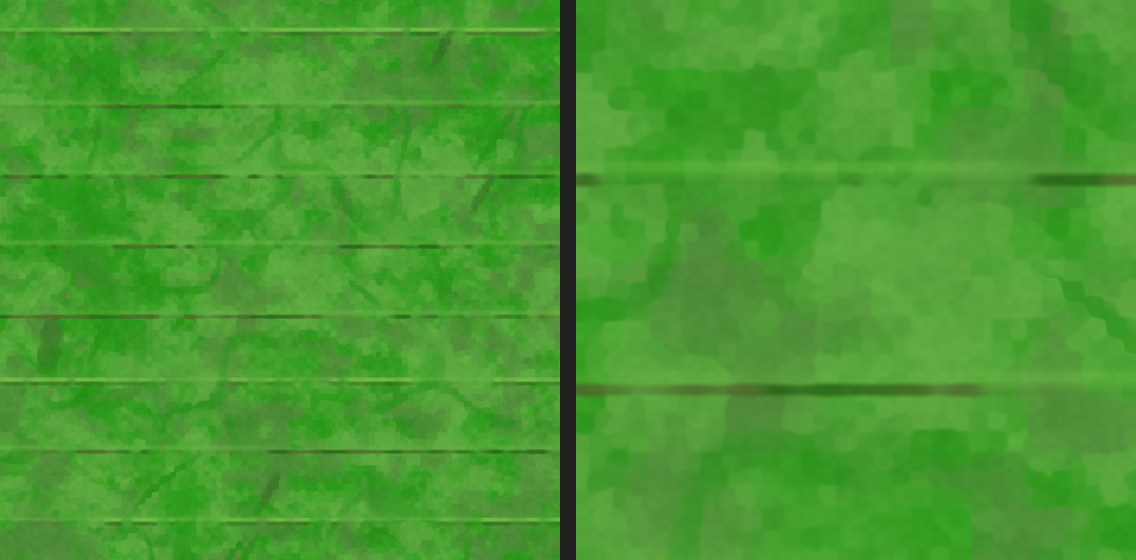
Left: the whole. Right: its middle third, enlarged.
This texture is drawn by a three.js fragment shader. Its source:

```glsl
// Eight weathered green painted planks with broken seams, daubed mottling and dark scuffs.
varying vec2 vUv;

const float PLANKS = 8.0;
const float FIRST_SEAM = 0.072;    // height of the lowest seam
const float SEAM_SAG = 0.0125;     // the upper middle seams sit a little low
const float SEAM_HALF = 0.0034;    // half thickness of a seam line
const float SOFT = 0.0021;         // edge softness
const float DAUBS = 88.0;          // paint daubs across the canvas
const float GLOW_HEIGHT = 0.02;    // fade of the light edge above a seam

const vec3 DEEP_GREEN = vec3(0.165, 0.60, 0.10);
const vec3 PALE_GREEN = vec3(0.36, 0.66, 0.245);
const vec3 DULL_GREEN = vec3(0.32, 0.54, 0.23);
const vec3 VEIN_GREEN = vec3(0.12, 0.55, 0.07);
const vec3 SCUFF_OLIVE = vec3(0.20, 0.42, 0.13);
const vec3 SEAM_DARK = vec3(0.16, 0.40, 0.09);
const vec3 SEAM_BROWN = vec3(0.31, 0.42, 0.17);
const vec3 SEAM_LIGHT = vec3(0.47, 0.75, 0.29);

float hash(vec2 p) {
  return fract(sin(dot(p, vec2(127.1, 311.7))) * 43758.5);
}

float noise(vec2 p) {
  vec2 i = floor(p), f = fract(p);
  f = f * f * (3.0 - 2.0 * f);
  return mix(mix(hash(i), hash(i + vec2(1.0, 0.0)), f.x),
             mix(hash(i + vec2(0.0, 1.0)), hash(i + 1.0), f.x), f.y);
}

// Soft, slightly square daubs: xy is the centre of the daub, z its random tone.
vec3 daub(vec2 uv) {
  vec2 p = uv * DAUBS, cell = floor(p);
  vec3 sum = vec3(0.0);
  float total = 0.0;
  for (int y = -1; y <= 1; y++) {
    for (int x = -1; x <= 1; x++) {
      vec2 g = cell + vec2(float(x), float(y));
      vec2 c = g + 0.5 + 0.7 * (vec2(hash(g), hash(g + 57.3)) - 0.5);
      vec2 off = abs(p - c);
      float w = exp(-11.0 * mix(length(off), max(off.x, off.y), 0.6));
      sum += w * vec3(c / DAUBS, hash(g + 19.7));
      total += w;
    }
  }
  return sum / total;
}

// Leaning, bent, tapered brush mark; size holds its half width and half length.
float brushMark(vec2 p, float lean, float bend, vec2 size) {
  p.x -= lean * p.y + bend * p.y * p.y;
  return 1.0 - smoothstep(0.55, 1.1, length(p / size));
}

float seamHeight(float k) {
  float sag = k > 2.5 && k < 6.5 ? 1.0 : (abs(k - 1.0) < 0.5 ? 0.3 : 0.0);
  return FIRST_SEAM + k / PLANKS - SEAM_SAG * sag;
}

float lineMask(float d, float halfWidth) {
  return 1.0 - smoothstep(halfWidth - SOFT, halfWidth + SOFT, abs(d));
}

void main() {
  vec2 uv = vUv;
  vec3 cell = daub(uv);
  vec2 q = cell.xy;

  // Mottled paint, flat within each daub
  float broad = noise(q * 6.0 + 3.1);
  float middle = noise(q * vec2(17.0, 19.0) + 8.4);
  float fine = noise(q * vec2(37.0, 46.0) + 1.7);
  float tone = broad * 0.25 + middle * 0.32 + fine * 0.30 + cell.z * 0.13;
  vec3 color = mix(DEEP_GREEN, PALE_GREEN, smoothstep(0.27, 0.70, tone));
  float dull = noise(q * 12.0 + 21.0) * 0.5 + noise(q * 34.0 + 5.0) * 0.5;
  color = mix(color, DULL_GREEN, 0.8 * smoothstep(0.46, 0.74, dull));
  color *= 0.93 + 0.08 * noise(q * vec2(20.0, 42.0) + 40.0) + 0.04 * cell.z;

  // Wandering veins and scattered green strokes
  vec2 ragged = mix(uv, q, 0.7);
  float ridge = abs(noise(ragged * 9.0 + 13.0) - 0.5);
  float veins = (1.0 - smoothstep(0.02, 0.075, ridge))
              * smoothstep(0.45, 0.68, noise(uv * 7.0 + 31.0));
  for (int i = 0; i < 20; i++) {
    float n = float(i);
    vec2 at = vec2(hash(vec2(n, 2.3)), hash(vec2(n, 7.9)));
    float lean = 2.4 * (hash(vec2(n, 4.1)) - 0.5);
    float bend = 12.0 * (hash(vec2(n, 9.2)) - 0.5);
    vec2 size = vec2(0.010, 0.03 + 0.035 * hash(vec2(n, 5.6)));
    veins = max(veins, brushMark(ragged - at, lean, bend, size));
  }
  color = mix(color, VEIN_GREEN, veins * (0.3 + 0.4 * fine));

  // Olive scuffs climbing the planks
  for (int i = 0; i < 4; i++) {
    float n = float(i);
    vec2 at = vec2(fract(0.48 + 0.53 * n + 0.08 * n * n), 0.12 + 0.265 * n);
    float big = step(0.5, n) * step(n, 1.5);
    float scuff = brushMark(ragged - at, mix(0.5, 0.1, big), 0.0,
                            mix(vec2(0.012, 0.043), vec2(0.024, 0.062), big));
    color = mix(color, SCUFF_OLIVE, scuff * (0.4 + 0.3 * fine));
  }

  // Seams: pale ridges or dark broken gaps, each with a light edge above
  for (int i = 0; i < 8; i++) {
    float k = float(i);
    bool isPale = k < 0.5 || abs(k - 2.0) < 0.5 || k > 6.5;
    float d = uv.y - seamHeight(k);
    float wear = noise(vec2(uv.x * 8.0 + k * 3.7, k * 5.0));
    float dash = noise(vec2(uv.x * 62.0, k * 11.0 + 2.0));
    float strength = smoothstep(0.32, 0.68, wear * 0.6 + dash * 0.4);
    float thick = SEAM_HALF * (0.75 + 0.4 * dash);
    float glow = smoothstep(-SOFT, SOFT, d) * exp(-max(d, 0.0) / GLOW_HEIGHT);
    color = mix(color, PALE_GREEN * 1.05, glow * (0.2 + 0.45 * middle));
    float tint = noise(vec2(uv.x * 30.0, k * 9.0 + 4.0));
    vec3 gap = mix(SEAM_DARK, SEAM_BROWN, smoothstep(0.25, 0.75, tint));
    if (isPale) {
      color = mix(color, gap, 0.6 * strength * lineMask(d + 0.007, thick));
      color = mix(color, SEAM_LIGHT, (0.2 + 0.65 * strength) * lineMask(d, SEAM_HALF));
    } else {
      color = mix(color, SEAM_LIGHT, 0.35 * (1.0 - wear) * lineMask(d - 0.008, SEAM_HALF));
      color = mix(color, gap, (0.08 + 0.78 * strength) * lineMask(d, thick));
    }
  }

  // Faint surface grain
  color += 0.02 * (noise(uv * 230.0) - 0.5);
  gl_FragColor = vec4(color, 1.0);
}
```
